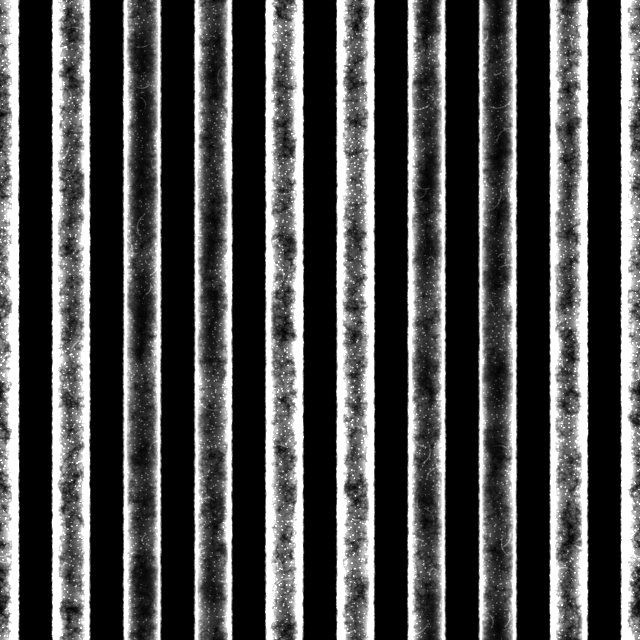
This texture map is drawn by a three.js fragment shader. Its source:

```glsl
varying vec2 vUv;

const float TAU = 6.2831853;
const float BARS = 9.0;            // repeats across, one bar centred on the seam
const float BAR_HALF = 0.0282;     // half width of a bar
const float EDGE_SOFT = 0.0032;    // fade into the black gap
const float EDGE_ROUGH = 0.0024;   // raggedness of the outline
const float RIM_THIN = 0.0023;     // white rim on clean bars
const float RIM_THICK = 0.0080;    // white rim on worn bars
const float HALO = 0.0062;         // falloff of the rim toward the middle
const float HAZE = 0.72;           // dust brightness
const float SPECKS = 0.40;
const float SCRATCHES = 0.24;
const float SCRATCH_CELLS = 26.0;
const float SCRATCH_WIDTH = 0.028; // in scratch cells
const float SCRATCH_DENSITY = 0.45;

vec2 hash2(vec2 p) {
  vec3 q = fract(p.xyx * vec3(0.1031, 0.1030, 0.0973));
  q += dot(q, q.yzx + 33.33);
  return fract((q.xx + q.yz) * q.zy);
}

// Distance to the nearest scattered point, tiling over n cells
float cellular(vec2 uv, float n) {
  vec2 p = uv * n;
  vec2 cell = floor(p);
  float nearest = 1.0;
  for (int j = -1; j <= 1; j++) {
    for (int i = -1; i <= 1; i++) {
      vec2 c = cell + vec2(float(i), float(j));
      nearest = min(nearest, length(c + hash2(mod(c, n)) - p));
    }
  }
  return nearest;
}

// Layered cellular noise, from blotches down to grain
float dust(vec2 uv) {
  float sum = 0.0;
  float weight = 0.32;
  float n = 21.0;
  for (int k = 0; k < 4; k++) {
    sum += weight * (1.0 - cellular(uv, n));
    weight *= 0.87;
    n = floor(n * 2.2);
  }
  return smoothstep(0.27, 0.78, sum);
}

// Broad uneven wear from warped sines
float blotches(vec2 uv) {
  float a = sin(TAU * (2.0 * uv.y + 5.0 * uv.x) + 1.8 * sin(TAU * (3.0 * uv.y - 4.0 * uv.x)));
  float b = sin(TAU * (7.0 * uv.y - 8.0 * uv.x) + 1.5 * sin(TAU * (4.0 * uv.y + 11.0 * uv.x)));
  return 0.6 * a + 0.4 * b;
}

// Short curved hairlines, one candidate per cell
float scratches(vec2 uv) {
  vec2 p = uv * SCRATCH_CELLS;
  vec2 cell = floor(p);
  float lines = 0.0;
  for (int j = -1; j <= 1; j++) {
    for (int i = -1; i <= 1; i++) {
      vec2 c = cell + vec2(float(i), float(j));
      vec2 id = mod(c, SCRATCH_CELLS);
      vec2 shape = hash2(id + 71.0);
      vec2 q = p - c - hash2(id + 19.0);
      float radius = mix(0.2, 0.75, shape.x);
      float angle = TAU * shape.y;
      float along = dot(q, vec2(cos(angle), sin(angle))) / max(length(q), 0.001);
      float arc = 1.0 - smoothstep(0.0, 2.0 * SCRATCH_WIDTH, abs(length(q) - radius));
      float present = step(hash2(id + 43.0).x, SCRATCH_DENSITY);
      lines = max(lines, arc * present * smoothstep(0.6, 0.85, along));
    }
  }
  return lines;
}

void main() {
  vec2 uv = vUv;
  float x = (fract(uv.x * BARS + 0.5) - 0.5) / BARS;

  // Wear swells at both sides and in the centre of the sheet
  float patches = blotches(uv);
  float wear = 0.5 + 0.4 * cos(2.0 * TAU * uv.x) + 0.1 * cos(TAU * uv.x);
  float dirt = clamp(wear + 0.22 * patches + 0.06, 0.08, 1.1);
  float grain = dust(uv);

  // Ragged bar outline
  float ragged = 0.6 * cellular(uv, 83.0) + 0.4 * cellular(uv, 190.0) - 0.45;
  float inset = BAR_HALF - abs(x) - EDGE_ROUGH * ragged;
  float bar = smoothstep(-EDGE_SOFT, 0.5 * EDGE_SOFT, inset);

  // White rim fading inward
  float rim = mix(RIM_THIN, RIM_THICK, clamp(wear + 0.08 * patches, 0.0, 1.0));
  float depth = max(inset - rim, 0.0);
  float glow = exp(-depth / HALO);
  glow *= mix(1.0, 0.65 + 0.7 * grain, smoothstep(0.0, HALO, depth));

  // Dusty face, darker along the middle
  float middle = smoothstep(0.0, BAR_HALF, inset);
  float face = HAZE * dirt * grain * mix(1.0, 0.6, middle);
  float fleck = 1.0 - smoothstep(0.08, 0.27, cellular(uv + 0.37, 125.0));
  face += SPECKS * fleck * smoothstep(0.45, 0.85, grain) * (0.35 + dirt);
  face += SCRATCHES * scratches(uv) * (0.3 + 0.7 * grain);

  float shade = clamp(bar * (glow + face), 0.0, 1.0);
  gl_FragColor = vec4(vec3(shade), 1.0);
}
```
